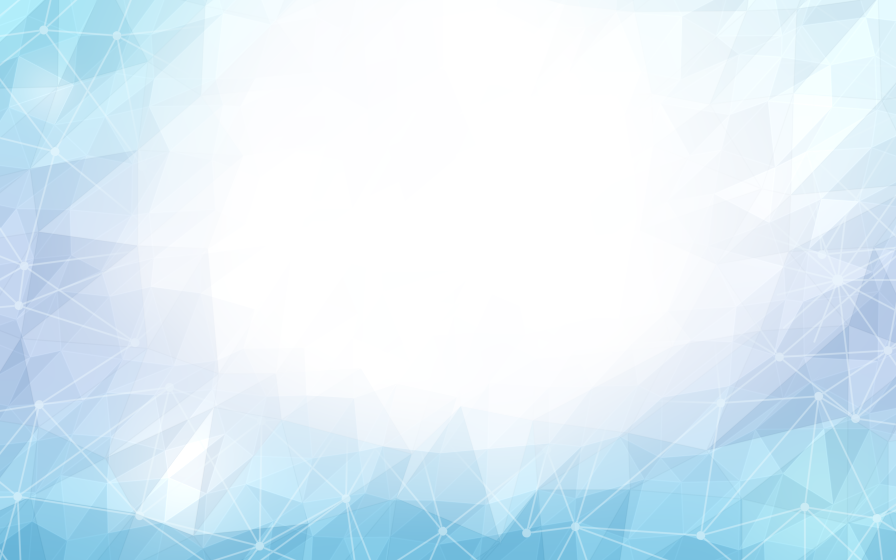
Write a Shadertoy shader that draws this background.

```glsl
#define ASPECT 1.6
#define COARSE_CELLS 6.5
#define FINE_CELLS 12.0
#define NET_CELLS 6.0
#define JITTER 0.72
#define FACET_CONTRAST 0.13
#define LINE_WIDTH 0.0012
#define DOT_RADIUS 0.0075
#define LINK_ALPHA 0.38
#define HUB vec2(1.496, 0.5)
#define HUB_RAYS 13

vec2 hash2(vec2 c) {
    vec3 q = fract(vec3(c.xyx) * vec3(0.1031, 0.103, 0.0973));
    q += dot(q, q.yzx + 33.33);
    return fract((q.xx + q.yz) * q.zy);
}

// Jittered grid point, shared by the facets and the network
vec2 node(vec2 cell, float seed) {
    return cell + 0.5 + JITTER * (hash2(cell + seed) - 0.5);
}

float cross2(vec2 a, vec2 b) { return a.x * b.y - a.y * b.x; }

// Signed distance to the line ab, positive on its left
float edgeSide(vec2 p, vec2 a, vec2 b) {
    return cross2(b - a, p - a) / max(length(b - a), 1e-4);
}

float segmentDist(vec2 p, vec2 a, vec2 b) {
    vec2 ab = b - a, ap = p - a;
    return length(ap - ab * clamp(dot(ap, ab) / max(dot(ab, ab), 1e-4), 0.0, 1.0));
}

float stroke(float d, float width, float px) {
    return 1.0 - smoothstep(width - 0.5 * px, width + px, d);
}

float glow(vec2 p, vec2 center, float radius) {
    vec2 q = (p - center) / radius;
    return exp(-dot(q, q));
}

// Triangle mesh: centroid in xy, random shade in z, edge line in w
vec4 facets(vec2 p, float cells, float seed, float px) {
    vec2 q = p * cells, base = floor(q);
    float aa = px * cells * 0.7, line = 0.0;
    vec4 sum = vec4(0.0);
    for (int j = -2; j <= 1; j++)
    for (int i = -2; i <= 1; i++) {
        vec2 cell = base + vec2(i, j);
        vec2 a = node(cell, seed), c = node(cell + 1.0, seed);
        for (int k = 0; k < 2; k++) {
            vec2 side = k == 0 ? vec2(1, 0) : vec2(0, 1);
            vec2 b = node(cell + side, seed);
            float turn = k == 0 ? 1.0 : -1.0;
            float d = min(edgeSide(q, a, b) * turn,
                      min(edgeSide(q, b, c) * turn, edgeSide(q, c, a) * turn));
            float cover = smoothstep(-aa, aa, d);
            float shade = hash2(cell * 2.0 + side + seed + 7.0).x;
            sum += cover * vec4((a + b + c) / (3.0 * cells), shade, 1.0);
            line = max(line, stroke(abs(d) / cells, LINE_WIDTH * 0.5, px));
        }
    }
    return sum.w > 0.001 ? vec4(sum.xyz / sum.w, line) : vec4(p, 0.5, 0.0);
}

// Zero in the white middle, one toward the frame
float frameAmount(vec2 p) {
    vec2 q = p - vec2(0.80, 0.55);
    q /= vec2(0.80, q.y > 0.0 ? 0.95 : 0.52);
    return smoothstep(0.43, 1.02, length(q));
}

vec3 palette(vec2 p) {
    const vec3 azure = vec3(0.48, 0.77, 0.89), sky = vec3(0.62, 0.83, 0.93);
    const vec3 lavender = vec3(0.72, 0.80, 0.915), aqua = vec3(0.62, 0.87, 0.94);
    const vec3 mint = vec3(0.74, 0.94, 0.96), ice = vec3(0.86, 0.95, 0.98);
    vec3 col = mix(azure, sky, smoothstep(-0.02, 0.16, p.y));
    col = mix(col, lavender, smoothstep(0.10, 0.36, p.y));
    col = mix(col, aqua, smoothstep(0.52, 0.95, p.y));
    col = mix(col, ice, smoothstep(0.7, 1.35, p.x) * smoothstep(0.45, 0.85, p.y));
    col = mix(vec3(1.0), col, frameAmount(p));
    col = mix(col, mint, 0.75 * glow(p, vec2(1.47, 0.10), 0.13));

    // Pale pools of light
    float light = 0.95 * glow(p, vec2(0.33, 0.17), 0.13);
    light = max(light, 0.65 * glow(p, vec2(0.27, 0.52), 0.08));
    light = max(light, 0.85 * glow(p, vec2(1.365, 0.67), 0.19));
    light = max(light, 0.75 * glow(p, vec2(0.56, 0.90), 0.20));
    light = max(light, 0.80 * glow(p, vec2(0.91, 0.30), 0.12));
    light = max(light, 0.75 * glow(p, vec2(0.09, 0.84), 0.05));
    return mix(col, vec3(0.985, 0.99, 1.0), light);
}

// Links and dots: x is the line cover, y the dot cover
vec2 network(vec2 p, float px) {
    vec2 q = p * NET_CELLS, base = floor(q), ink = vec2(0.0);
    for (int j = -2; j <= 2; j++)
    for (int i = -2; i <= 1; i++) {
        vec2 cell = base + vec2(i, j), a = node(cell, 41.0);
        ink.y = max(ink.y, stroke(length(q - a) / NET_CELLS, DOT_RADIUS, px));
        for (int k = 0; k < 4; k++) {
            vec2 hop = k < 3 ? vec2(1, k - 1) : vec2(0, 1);
            float d = segmentDist(q, a, node(cell + hop, 41.0)) / NET_CELLS;
            float keep = step(0.2, hash2(cell + float(k) * 19.0).y);
            ink.x = max(ink.x, keep * stroke(d, LINE_WIDTH, px));
        }
    }
    // Fan of rays around the hub
    for (int k = 0; k < HUB_RAYS; k++) {
        float angle = 6.2832 * float(k) / float(HUB_RAYS);
        float reach = 0.10 + 0.16 * hash2(vec2(k, 5)).x;
        vec2 tip = HUB + reach * vec2(cos(angle), sin(angle));
        ink.x = max(ink.x, stroke(segmentDist(p, HUB, tip), LINE_WIDTH, px));
    }
    ink.y = max(ink.y, stroke(length(p - HUB), DOT_RADIUS * 1.3, px));
    return ink;
}

void mainImage(out vec4 fragColor, in vec2 fragCoord) {
    vec2 p = fragCoord / iResolution.xy * vec2(ASPECT, 1.0);
    float px = 1.0 / iResolution.y, frame = frameAmount(p);

    // Two translucent facet layers
    vec4 coarse = facets(p, COARSE_CELLS, 3.0, px);
    vec4 fine = facets(p, FINE_CELLS, 17.0, px);
    vec3 col = 0.35 * palette(p) + 0.3 * palette(coarse.xy) + 0.35 * palette(fine.xy);
    float relief = 0.55 * coarse.z + 0.45 * fine.z - 0.5;
    col += FACET_CONTRAST * relief * (0.05 + frame) * vec3(1.25, 1.0, 0.7);
    col -= 0.025 * coarse.w * frame;
    col += 0.02 * fine.w * frame;

    // Network fades toward the middle and the upper right
    vec2 ink = network(p, px);
    float fade = smoothstep(0.25, 0.85, frame);
    fade *= 1.0 - 0.7 * smoothstep(0.6, 1.0, p.x) * smoothstep(0.6, 0.8, p.y);
    col = mix(col, vec3(0.95, 0.99, 1.0), fade * max(LINK_ALPHA * ink.x, 0.5 * ink.y));
    fragColor = vec4(clamp(col, 0.0, 1.0), 1.0);
}
```
